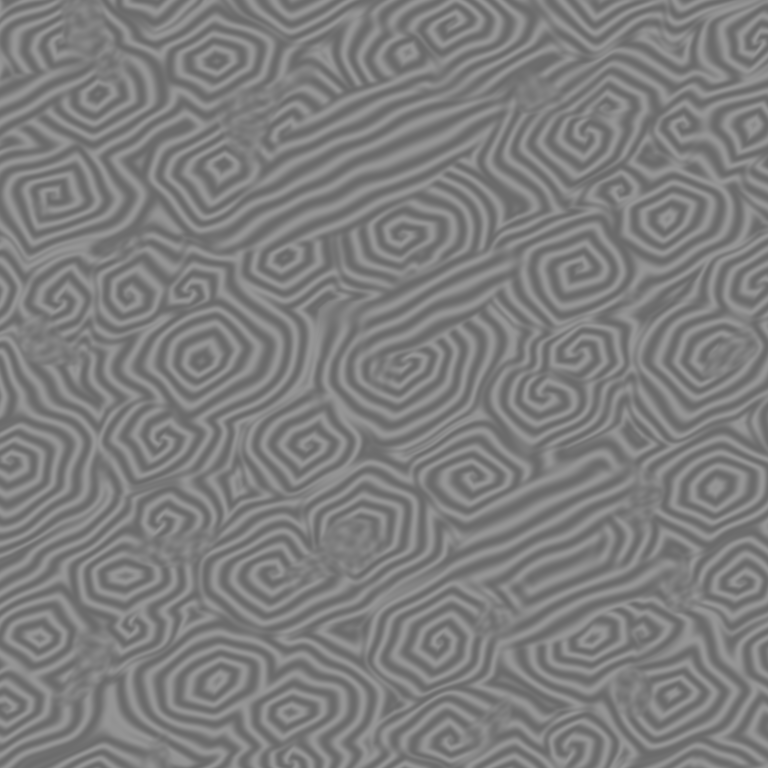
A WebGL 1 fragment shader for this pattern:

```glsl
precision highp float;
// Grey labyrinth of nested polygonal rings and spirals with an oblique grain.
// Evenly spaced contours of the distance to scattered centres merge between cells;
// the angle about each centre twists rings into spirals, stripes cross some stretches.

uniform vec2 u_resolution;

#define CELLS 7.2        // cells across the canvas
#define TILT 0.47        // direction of the grain, radians
#define STRETCH 1.12     // elongation of cells along the grain
#define JITTER 0.96      // irregularity of the centres
#define RINGS 7.4        // waves per cell width
#define MERGE 44.0       // sharpness where contours of two cells meet
#define WARP 0.09        // wobble of the lines
#define SIZE_SPREAD 0.30 // variation of cell sizes
#define MEAN_GREY 0.497
#define CONTRAST 0.084

const float TAU = 6.2831853;

vec2 hash2(vec2 p) {
  vec3 q = fract(p.xyx * vec3(0.1031, 0.1030, 0.0973));
  q += dot(q, q.yzx + 33.33);
  return fract((q.xx + q.yz) * q.zy);
}

vec2 direction(float angle) {
  return vec2(cos(angle), sin(angle));
}

float gradientDot(vec2 corner, vec2 offset) {
  return dot(direction(TAU * hash2(corner + 71.0).x), offset);
}

float gradientNoise(vec2 p) {
  vec2 i = floor(p), f = fract(p);
  vec2 u = f * f * f * (f * (f * 6.0 - 15.0) + 10.0);
  vec2 e = vec2(1.0, 0.0);
  return mix(mix(gradientDot(i, f), gradientDot(i + e, f - e), u.x),
             mix(gradientDot(i + e.yx, f - e.yx), gradientDot(i + 1.0, f - 1.0), u.x), u.y);
}

// Rounded polygonal distance; one pair of sides follows the grain.
float polygonDistance(vec2 r, vec2 traits) {
  float turn = 0.6 * (traits.x - 0.5);
  vec3 side = abs(vec3(dot(r, direction(1.57 + turn * 0.5)),
                       dot(r, direction(0.32 + turn)),
                       dot(r, direction(-0.65 + turn)) * mix(0.75, 1.0, traits.y)));
  float longest = max(max(side.x, side.y), side.z) + 1e-4;
  side /= longest;
  side *= side;
  side *= side;
  side *= side;
  float d = longest * pow(dot(side, side), 0.0625);
  return sqrt(d * d + 0.0008);
}

float labyrinth(vec2 p) {
  vec2 base = floor(p), centreOffset = vec2(0.0), nearestTraits = vec2(0.0);
  float sum = 0.0, first = 1e3, second = 1e3;
  for (int y = -2; y <= 2; y++) {
    for (int x = -2; x <= 2; x++) {
      vec2 id = base + vec2(float(x), float(y));
      vec2 r = p - id - 0.5 - JITTER * (hash2(id) - 0.5);
      vec2 traits = hash2(id + 19.0);
      float d = polygonDistance(r, traits) + SIZE_SPREAD * hash2(id + 47.0).x;
      sum += exp(-MERGE * d);
      if (d < first) {
        second = first;
        first = d;
        centreOffset = r;
        nearestTraits = traits;
      } else {
        second = min(second, d);
      }
    }
  }
  float phase = -TAU * RINGS * log(sum) / MERGE;

  // Whole turns keep the spiral seamless; it fades out at the cell border.
  float arms = floor(nearestTraits.y * 4.0) - 1.0;
  float twist = arms * atan(centreOffset.y, centreOffset.x + 1e-5);
  float inside = smoothstep(0.0, 0.16, second - first);
  float core = smoothstep(0.0, 0.06, length(centreOffset));
  return mix(cos(phase), cos(phase + twist) * mix(1.0, core, min(abs(arms), 1.0)), inside);
}

void main() {
  vec2 uv = gl_FragCoord.xy / u_resolution.y;
  vec2 grain = direction(TILT);
  vec2 p = vec2(dot(uv, grain), dot(uv, vec2(-grain.y, grain.x)));
  p = p * CELLS * vec2(1.0 / STRETCH, STRETCH) + 20.0;
  p += WARP * vec2(gradientNoise(p * 2.3), gradientNoise(p * 2.3 + 60.0));

  float wave = labyrinth(p);

  // Small patches of faint, fine dots.
  float patches = smoothstep(0.28, 0.4, gradientNoise(p * 1.3 + 9.0));
  wave = mix(wave, 1.5 * gradientNoise(p * 11.0), 0.75 * patches);

  // Long, wider stripes along the grain.
  float band = smoothstep(0.29, 0.38, gradientNoise(p * vec2(0.3, 0.9) + 40.0));
  float stripes = cos(TAU * RINGS * 0.72 * p.y + 4.0 * gradientNoise(p * 0.6));
  wave = mix(wave, stripes, band);

  wave += 0.12 * (wave * wave - 0.5); // thinner light lines, broader dark ones
  gl_FragColor = vec4(vec3(MEAN_GREY + CONTRAST * wave), 1.0);
}
```
